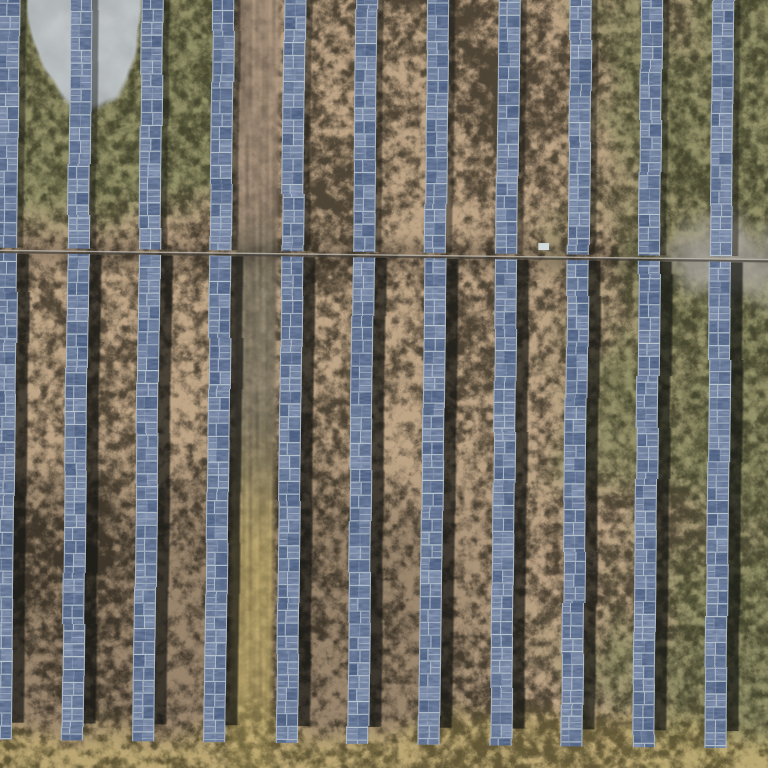
Reproduce this pattern procedurally as a Shadertoy shader.

```glsl
const float PITCH = 0.093;

float hash(vec2 p) {
    vec3 q = fract(vec3(p.xyx) * 0.1031);
    q += dot(q, q.yzx + 33.33);
    return fract((q.x + q.y) * q.z);
}

float noise(vec2 p) {
    vec2 i = floor(p), f = fract(p);
    f = f * f * (3.0 - 2.0 * f);
    return mix(mix(hash(i), hash(i + vec2(1, 0)), f.x),
               mix(hash(i + vec2(0, 1)), hash(i + vec2(1, 1)), f.x), f.y);
}

float fbm(vec2 p) {
    float sum = 0.0, amp = 0.53;
    for (int k = 0; k < 4; k++) {
        sum += amp * noise(p);
        p = mat2(1.6, 1.2, -1.2, 1.6) * p + 7.3;
        amp *= 0.5;
    }
    return sum;
}

// Coverage of the region where d is negative
float fill(float d, float px) {
    return clamp(0.5 - d / px, 0.0, 1.0);
}

vec3 ground(vec2 uv, float gapId, float gapX) {
    float patches = fbm(uv * vec2(9.0, 7.0) + 3.0);
    float clumps = fbm(uv * 105.0);
    float tint = hash(vec2(gapId, 4.0)) - 0.5;

    // Dry straw, darker in the lower left
    float straw = clumps + 0.6 * (patches - 0.5) + 0.12 * tint;
    vec3 col = mix(vec3(0.31, 0.27, 0.21), vec3(0.75, 0.65, 0.53), smoothstep(0.2, 0.82, straw));
    col *= 1.0 - 0.2 * smoothstep(0.48, 0.3, uv.y + 0.2 * (patches - 0.5)) * smoothstep(0.75, 0.5, uv.x);

    // Grass on the right and in the upper left
    vec3 grass = mix(vec3(0.27, 0.28, 0.18), vec3(0.55, 0.56, 0.39), smoothstep(0.15, 0.85, clumps));
    float green = smoothstep(0.72, 0.92, uv.x + 0.4 * (patches - 0.5));
    green = max(green, smoothstep(0.32, 0.27, uv.x) * smoothstep(0.69, 0.76, uv.y + 0.1 * (patches - 0.5)));
    col = mix(col, grass, 0.85 * green);

    // Worn track along one aisle
    float streaks = noise(uv * vec2(230.0, 9.0));
    vec3 track = mix(vec3(0.66, 0.59, 0.38), vec3(0.47, 0.44, 0.37), smoothstep(0.25, 0.5, uv.y));
    track = mix(track, vec3(0.56, 0.49, 0.42), smoothstep(0.65, 0.75, uv.y));
    track *= 0.8 + 0.25 * streaks + 0.2 * clumps;
    float onTrack = smoothstep(0.032, 0.022, abs(gapX)) * step(abs(gapId - 3.0), 0.5);
    col = mix(col, track, 0.85 * onTrack);

    // Yellow verge below the rows
    float verge = smoothstep(0.09, 0.03, uv.y + 0.1 * (patches - 0.5));
    vec3 vergeCol = mix(vec3(0.41, 0.37, 0.22), vec3(0.77, 0.69, 0.46), smoothstep(0.2, 0.8, clumps + 0.5 * (patches - 0.5)));
    col = mix(col, vergeCol, 0.8 * verge);

    // Damp band and pale bare soil beside the cable
    float band = uv.y - 0.674 + 0.012 * uv.x;
    col *= 1.0 - 0.22 * smoothstep(0.035, 0.0, abs(band));
    float bare = length((uv - vec2(0.95, 0.66)) * vec2(1.0, 1.6));
    col = mix(col, vec3(0.68, 0.66, 0.63), 0.8 * smoothstep(0.12, 0.03, bare + 0.2 * (patches - 0.5)));

    // Pale pool at the top edge
    float pool = length((uv - vec2(0.112, 1.0)) / vec2(0.073, 0.145)) + 0.4 * (patches - 0.5);
    vec3 poolCol = vec3(0.72, 0.74, 0.75) + 0.12 * (fbm(uv * 30.0) - 0.5);
    return mix(col, poolCol, smoothstep(1.04, 0.96, pool));
}

vec3 panels(vec2 p, float row, float halfWidth, float px) {
    float v = p.y / 0.0168 + 9.0 * hash(vec2(row, 1.0));
    float module = floor(v);
    float seam = (hash(vec2(row, module)) - 0.5) * 0.005 - 0.001;
    float side = step(seam, p.x);

    // Glass with a slightly different tone for each module
    float tone = hash(vec2(module + 0.5, row * 2.0 + side));
    vec3 col = mix(vec3(0.34, 0.41, 0.54), vec3(0.49, 0.55, 0.66), tone);
    col += 0.09 * (noise(p * vec2(130.0, 420.0) + row * 17.0) - 0.5);

    // Pale frames, with some seams faint
    float cross = abs(fract(v + 0.5) - 0.5) * 0.0168;
    float frames = fill(cross - 0.0008, px) * (0.55 + 0.45 * hash(vec2(module, row + 30.0)));
    float halfStep = abs(fract(v) - 0.5) * 0.0168;
    frames = max(frames, fill(halfStep - 0.0005, px) * 0.6 * step(0.55, tone));
    float split = 0.25 + 0.55 * step(0.3, hash(vec2(module, row + 60.0)));
    frames = max(frames, fill(abs(p.x - seam) - 0.0007, px) * split);
    frames = max(frames, fill(halfWidth - 0.0014 - abs(p.x), px) * 0.75);
    return mix(col, vec3(0.74, 0.79, 0.82), frames);
}

void mainImage(out vec4 fragColor, in vec2 fragCoord) {
    vec2 uv = fragCoord / iResolution.xy;
    float px = 1.0 / min(iResolution.x, iResolution.y);

    // Slightly leaning rows with small sideways jogs
    float x = uv.x - 0.0125 + 0.012 * (1.0 - uv.y);
    float row = floor(x / PITCH + 0.5);
    float gapId = floor(x / PITCH);
    float block = floor(uv.y * 15.0 + 5.0 * hash(vec2(row, 8.0)));
    vec2 p = vec2(x - row * PITCH, uv.y);
    p.x += 0.0022 * (hash(vec2(block, row + 12.0)) - 0.5);
    float cable = uv.y - 0.674 + 0.012 * uv.x;
    float foot = 0.037 - 0.0011 * row;
    float halfWidth = 0.0144;

    vec3 col = ground(uv, gapId, x - (gapId + 0.5) * PITCH);

    // Shade cast to the right, broader below the cable
    float reach = mix(0.0155, 0.008, step(0.0, cable));
    float shade = smoothstep(-halfWidth, 0.0, p.x) * smoothstep(halfWidth + reach + 0.002, halfWidth + reach - 0.002, p.x);
    shade *= fill(foot + 0.022 - uv.y, px) * fill(0.004 - abs(cable), px);
    col = mix(col, col * 0.25 + vec3(0.05, 0.055, 0.05), shade * mix(0.9, 0.6, step(0.0, cable)));

    // Cable with a dark lower edge
    col = mix(col, vec3(0.25, 0.24, 0.22), 0.65 * fill(abs(cable + 0.002) - 0.0018, px));
    col = mix(col, vec3(0.75, 0.73, 0.69), 0.8 * fill(abs(cable) - 0.0009, px));

    // Small cabinet
    vec2 box = abs(uv - vec2(0.708, 0.679)) - vec2(0.007, 0.0045);
    col = mix(col, vec3(0.82, 0.86, 0.87), fill(max(box.x, box.y), px));

    // Module rows, parted at the cable
    float table = max(abs(p.x) - halfWidth, max(foot - uv.y, 0.0035 - abs(cable)));
    col = mix(col, panels(p, row, halfWidth, px), fill(table, px));
    fragColor = vec4(col, 1.0);
}
```
